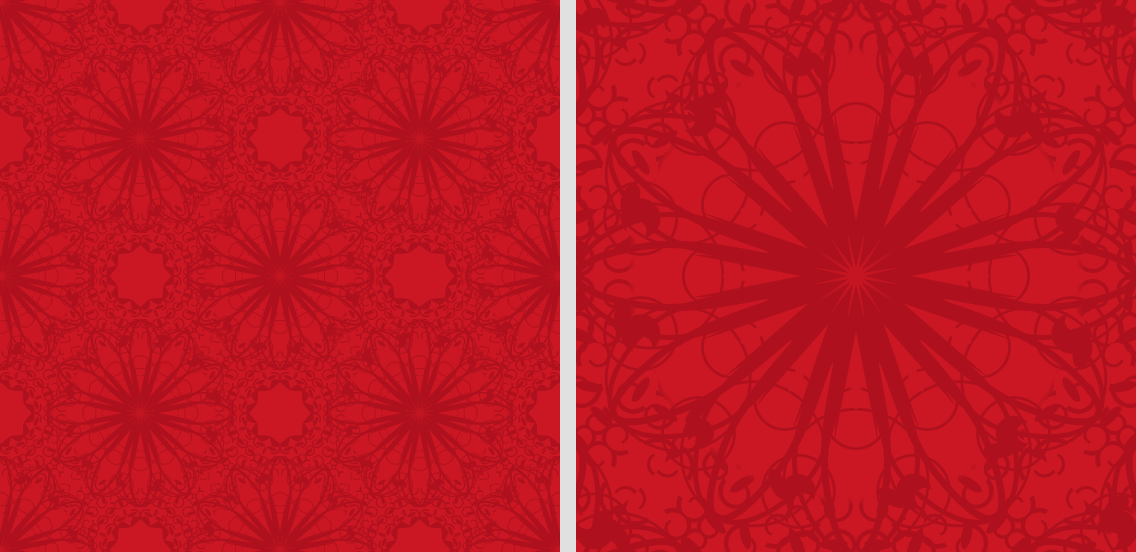
Left: the whole. Right: its middle third, enlarged.
This pattern is drawn by a Shadertoy shader. Its source:

```glsl
// Tonal red damask: twelve-petal lace medallions in a staggered lattice, with
// eight-pointed clearings between them. Petals are tapered ellipses in polar
// sectors; the scrollwork is a jittered grid of spirals folded about each clearing.

#define GROUND vec3(0.798, 0.088, 0.138)
#define INK vec3(0.682, 0.066, 0.114)
#define REPEATS 2.005      // repeats across the canvas
#define HALF_STEP vec2(0.5, 0.491)
#define PETALS 12.0
#define BOLD 0.0042        // half width of petal outlines
#define FINE 0.0017        // half width of lace lines
#define CURL_CELL 0.046
#define CLEARING 0.112     // radius of a clearing at its points

const float TAU = 6.2831853;

float pixelSize() { return REPEATS / iResolution.x; }

// Coverage of everything closer than halfWidth
float ink(float d, float halfWidth) {
    return clamp(0.5 + (halfWidth - d) / pixelSize(), 0.0, 1.0);
}

float hash(vec2 p) {
    vec3 q = fract(p.xyx * vec3(0.1031, 0.1030, 0.0973));
    q += dot(q, q.yzx + 33.33);
    return fract((q.x + q.y) * q.z);
}

vec2 turn(vec2 p, float a) {
    float c = cos(a), s = sin(a);
    return vec2(c * p.x + s * p.y, c * p.y - s * p.x);
}

float ellipse(vec2 p, vec2 radii) {
    float k = length(p / radii);
    return k * (k - 1.0) / max(length(p / (radii * radii)), 1e-4);
}

// Nearest point of the staggered lattice, counted in half steps
vec2 nearestSite(vec2 p, vec2 shift) {
    vec2 h = p / HALF_STEP - shift;
    vec2 n = floor(0.5 * vec2(h.x + h.y, h.x - h.y) + 0.5);
    return vec2(n.x + n.y, n.x - n.y) + shift;
}

// Petal outline narrowing toward the medallion centre
float petal(vec2 q, float width) {
    float taper = mix(0.16, 1.0, smoothstep(0.0, 0.25, q.x));
    return abs(ellipse(vec2(q.x - 0.168, q.y / taper), vec2(0.165, width))) * taper;
}

float medallion(vec2 p, vec2 site) {
    float r = length(p), a = atan(p.y, p.x), sector = TAU / PETALS;
    float nearest = floor(a / sector + 0.5);
    float swell = smoothstep(0.24, 0.05, r);
    float dark = 0.0;
    for (float k = -2.0; k <= 2.0; k++) {
        float id = nearest + k;
        vec2 q = turn(p, id * sector);
        dark = max(dark, ink(petal(q, 0.041), BOLD + 0.006 * swell));
        dark = max(dark, ink(petal(q, 0.080), 0.003 + 0.005 * swell));
        // Lace: rim scallops and inner rings
        dark = max(dark, ink(abs(length(q - vec2(0.245, 0.0)) - 0.086), FINE));
        dark = max(dark, ink(abs(length(q - vec2(0.17, 0.0)) - 0.036), FINE));
        // Ringed bud between two petals, a disc with a bite and a small leaf
        vec2 b = turn(p, (id + 0.5) * sector) - vec2(0.266, 0.0);
        float grow = hash(vec2(mod(id, PETALS), 7.0) + site * 3.1);
        b = turn(b, grow * 2.0 - 1.0);
        float bud = max(length(b) - 0.017 - 0.007 * grow, 0.012 - length(b - vec2(0.013, 0.009)));
        float leaf = ellipse(turn(b + vec2(0.004, 0.026), 0.6), vec2(0.019, 0.006 + 0.005 * grow));
        dark = max(dark, ink(min(bud, leaf), 0.0));
        dark = max(dark, ink(abs(length(b) - 0.043), FINE));
    }
    // Dense core of tapering spokes
    float spoke = abs(fract(a / TAU * 24.0) - 0.5) * TAU / 24.0 * r;
    dark = max(dark, ink(spoke, 0.013 * (1.0 - r / 0.2)) * step(r, 0.2));
    // Light slits along the petals and a fine burst at the centre
    vec2 axis = turn(p, nearest * sector);
    dark *= 1.0 - ink(ellipse(axis - vec2(0.122, 0.0), vec2(0.037, 0.006)), 0.0);
    float ray = abs(fract(a / TAU * 16.0) - 0.5) * TAU / 16.0 * r;
    dark *= 1.0 - 0.8 * ink(ray, 0.0024 * (1.0 - r / 0.055)) * smoothstep(0.056, 0.048, r);
    return dark;
}

// Open spirals and leaves scattered on a jittered grid
float scrolls(vec2 w) {
    vec2 cell = floor(w / CURL_CELL);
    float dark = 0.0;
    for (int i = 0; i < 9; i++) {
        vec2 id = cell + vec2(i % 3, i / 3) - 1.0;
        float h = hash(id + 41.0), g = hash(id + 87.0);
        vec2 v = w - (id + 0.25 + 0.5 * vec2(h, g)) * CURL_CELL;
        float winding = fract(atan(v.y, v.x) / TAU + h);
        float arm = mix(0.018, 0.030, g) * (0.4 + 0.6 * winding);
        dark = max(dark, ink(abs(length(v) - arm), FINE + 0.0012 * winding));
        vec2 leaf = turn(v - 0.012 * vec2(g, h), g * TAU);
        dark = max(dark, ink(ellipse(leaf, vec2(0.017, 0.006)), 0.0) * step(0.5, h));
    }
    return dark;
}

// Clearing edged with paired leaves, surrounded by mirrored scrollwork
float clearing(vec2 p, vec2 site, float scrollMask) {
    // One clearing in each group of four is drawn out sideways
    float wide = step(length(mod(site, 4.0) - vec2(1.0, 0.0)), 0.1);
    p.x /= 1.0 + 0.16 * wide * smoothstep(0.2, 0.1, length(p));
    float r = length(p), sector = TAU / 8.0;
    float t = abs(fract(atan(p.y, p.x) / sector + 0.5) - 0.5) * sector;
    float edge = CLEARING - 0.02 * sin(4.0 * t);
    float thick = 0.022 * sin(8.0 * t);
    float leaves = ink(abs(r - edge - 0.5 * thick), 0.5 * thick + FINE);
    float curls = scrolls(r * vec2(cos(t), sin(t))) * scrollMask;
    return max(leaves, curls * (1.0 - ink(r, edge)));
}

void mainImage(out vec4 fragColor, in vec2 fragCoord) {
    vec2 p = (fragCoord - 0.5 * iResolution.xy) / iResolution.x * REPEATS;
    vec2 flower = nearestSite(p, vec2(0.0)), gap = nearestSite(p, vec2(1.0, 0.0));
    vec2 f = p - flower * HALF_STEP;
    float outside = smoothstep(0.262, 0.275, length(f));
    float dark = max(medallion(f, flower), clearing(p - gap * HALF_STEP, gap, outside));
    fragColor = vec4(mix(GROUND, INK, dark), 1.0);
}
```
